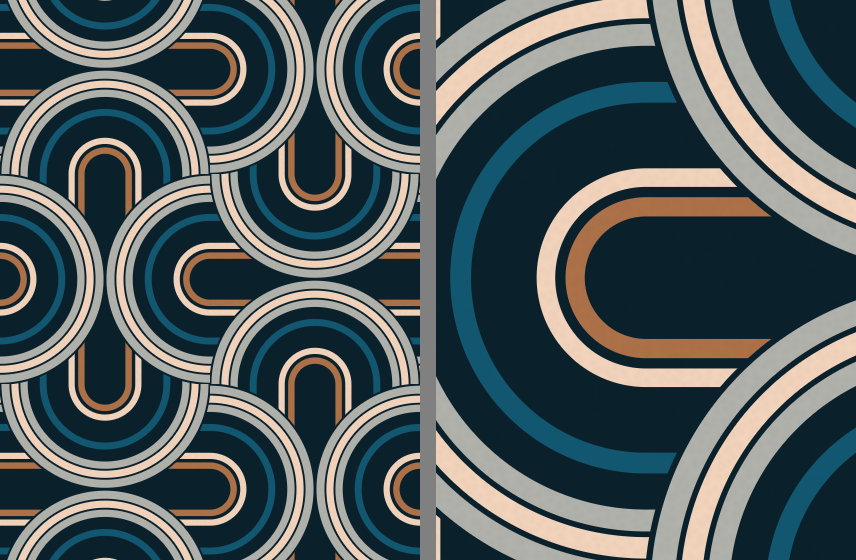
Left, the full canvas; right, a detail of the centre.
Give the GLSL for this pattern, as a WebGL 1 fragment shader.

```glsl
precision highp float;
uniform vec2 u_resolution;

// Soft coverage of a stripe between two distances
float stripe(float d, float inner, float outer, float aa) {
  return clamp((d - inner) / aa + 0.5, 0.0, 1.0) * clamp((outer - d) / aa + 0.5, 0.0, 1.0);
}

// Concentric bands, from the brown core to the grey rim; a tile is 288 units wide
vec3 bands(float d, float aa) {
  vec3 navy = vec3(0.04, 0.13, 0.17);
  vec3 cream = vec3(0.94, 0.82, 0.73);
  vec3 grey = vec3(0.69, 0.69, 0.67);
  vec3 col = mix(navy, vec3(0.67, 0.44, 0.28), stripe(d, 28.0, 36.8, aa));
  col = mix(col, cream, stripe(d, 41.5, 50.0, aa));
  col = mix(col, vec3(0.07, 0.34, 0.44), stripe(d, 80.0, 89.5, aa));
  col = mix(col, grey, stripe(d, 106.0, 116.0, aa));
  col = mix(col, cream, stripe(d, 118.6, 128.4, aa));
  return mix(col, grey, stripe(d, 131.0, 142.0, aa));
}

vec2 hash2(vec2 p) {
  return fract(sin(vec2(dot(p, vec2(127.1, 311.7)), dot(p, vec2(269.5, 183.3)))) * 4375.85);
}

// Cellular noise: distance to the nearest scattered point
float cellular(vec2 p) {
  float nearest = 1.0;
  for (int j = -1; j <= 1; j++) {
    for (int i = -1; i <= 1; i++) {
      vec2 cell = floor(p) + vec2(float(i), float(j));
      nearest = min(nearest, length(cell + hash2(cell) - p));
    }
  }
  return nearest;
}

void main() {
  vec2 uv = gl_FragCoord.xy / u_resolution.x;
  float aa = 576.0 / u_resolution.x;

  // Two tiles across; alternate tiles are turned a quarter
  vec2 grid = uv * 2.0 + vec2(0.0, 0.163);
  vec2 tile = floor(grid);
  vec2 p = abs(fract(grid) - 0.5) * 288.0;
  if (mod(tile.x + tile.y, 2.0) > 0.5) p = p.yx;

  // Straight arms pass below the round caps entering from two opposite sides
  float radius = length(vec2(p.x, 144.0 - p.y));
  float cap = clamp((144.8 - radius) / aa + 0.5, 0.0, 1.0);
  vec3 col = mix(bands(p.y, aa), bands(radius, aa), cap);

  // Faint printed grain
  col *= 1.0 + 0.03 * (cellular(uv * 150.0) - 0.45);
  gl_FragColor = vec4(col, 1.0);
}
```
